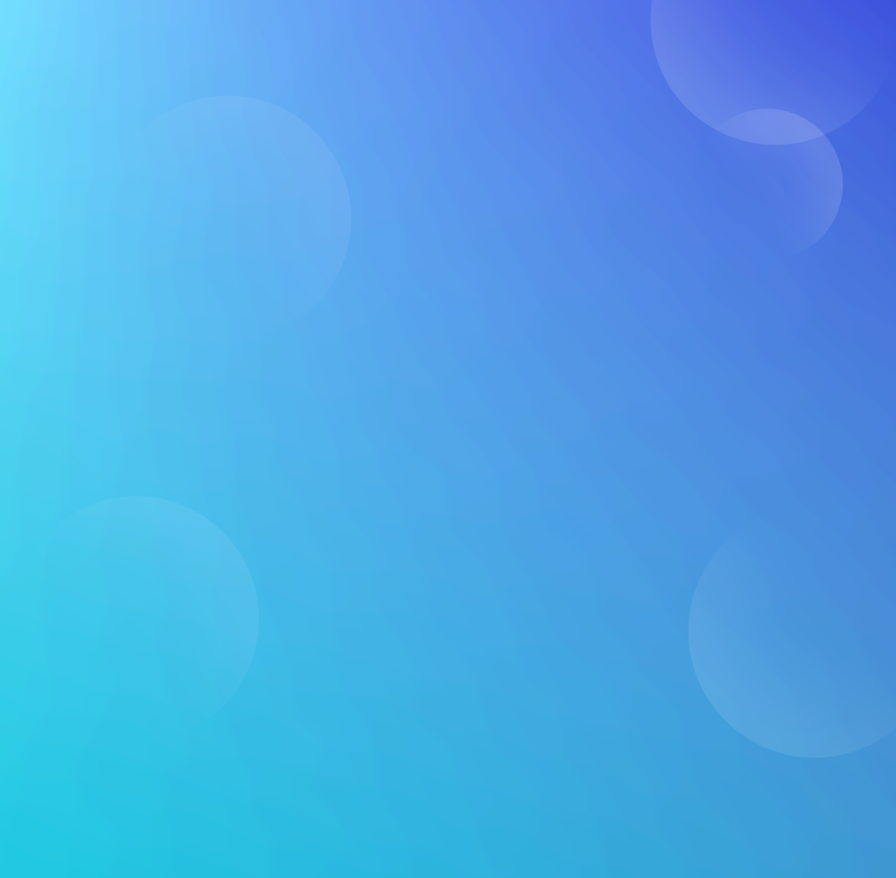
Give the GLSL for this background, as a Shadertoy shader.

```glsl
// Draws a soft cyan-to-indigo gradient with five translucent fading discs.

// Gradient colours: rows from bottom to top, columns from left to right
const vec3 BOTTOM_LEFT  = vec3(0.12, 0.79, 0.88);
const vec3 BOTTOM_MID   = vec3(0.175, 0.705, 0.868);
const vec3 BOTTOM_RIGHT = vec3(0.245, 0.59, 0.82);
const vec3 CENTER_LEFT  = vec3(0.30, 0.82, 0.94);
const vec3 CENTER_MID   = vec3(0.315, 0.652, 0.91);
const vec3 CENTER_RIGHT = vec3(0.285, 0.507, 0.855);
const vec3 TOP_LEFT     = vec3(0.45, 0.87, 1.0);
const vec3 TOP_MID      = vec3(0.37, 0.553, 0.94);
const vec3 TOP_RIGHT    = vec3(0.235, 0.325, 0.865);

// Discs: centre and radius in canvas heights, then glow angle and opacity
const int DISC_COUNT = 5;
const vec3 DISC_SHAPE[DISC_COUNT] = vec3[](
    vec3(0.260, 0.751, 0.140), vec3(0.883, 0.977, 0.142),
    vec3(0.874, 0.790, 0.086), vec3(0.155, 0.295, 0.140),
    vec3(0.928, 0.281, 0.144));
const vec2 DISC_GLOW[DISC_COUNT] = vec2[](
    vec2(0.72, 0.085), vec2(4.05, 0.14), vec2(0.58, 0.16),
    vec2(0.66, 0.085), vec2(3.95, 0.11));
const vec3 DISC_COLOR = vec3(0.93, 0.94, 1.0);
const float FADE_START = -0.5;
const float INNER_OPACITY = 0.55;

// Faint tonal bands with wandering borders
const float BAND_STEP = 0.016;
const float BAND_AMOUNT = 0.65;
const float BAND_SOFTNESS = 0.1;
const float WANDER_SCALE = 12.0;
const float WANDER_AMOUNT = 0.6;

// Smooth curve through three colours at t = 0, 0.5 and 1
vec3 blendThree(vec3 a, vec3 b, vec3 c, float t) {
    return a * (1.0 - t) * (1.0 - 2.0 * t)
         + b * 4.0 * t * (1.0 - t)
         + c * t * (2.0 * t - 1.0);
}

vec3 backdrop(vec2 uv) {
    vec3 bottom = blendThree(BOTTOM_LEFT, BOTTOM_MID, BOTTOM_RIGHT, uv.x);
    vec3 center = blendThree(CENTER_LEFT, CENTER_MID, CENTER_RIGHT, uv.x);
    vec3 top = blendThree(TOP_LEFT, TOP_MID, TOP_RIGHT, uv.x);
    return blendThree(bottom, center, top, uv.y);
}

// Gradient noise
vec2 hashGradient(vec2 cell) {
    float angle = 6.2832 * fract(sin(dot(cell, vec2(127.1, 311.7))) * 43758.5);
    return vec2(cos(angle), sin(angle));
}

float gradientNoise(vec2 p) {
    vec2 i = floor(p), f = fract(p);
    vec2 w = f * f * f * (f * (f * 6.0 - 15.0) + 10.0);
    vec2 e = vec2(1.0, 0.0);
    float low = mix(dot(hashGradient(i), f),
                    dot(hashGradient(i + e), f - e), w.x);
    float high = mix(dot(hashGradient(i + e.yx), f - e.yx),
                     dot(hashGradient(i + 1.0), f - 1.0), w.x);
    return mix(low, high, w.y);
}

// Gently terraced tones; the noise bends the band borders
vec3 addBands(vec3 color, vec2 p) {
    float wander = WANDER_AMOUNT * gradientNoise(p * WANDER_SCALE);
    vec3 level = color / BAND_STEP + wander;
    vec3 rise = smoothstep(0.5 - BAND_SOFTNESS, 0.5 + BAND_SOFTNESS, fract(level));
    return mix(color, (floor(level) + rise) * BAND_STEP, BAND_AMOUNT);
}

// Disc coverage, strongest at the rim facing the glow angle
float discAlpha(vec2 p, vec3 shape, vec2 glow, float edge) {
    vec2 offset = p - shape.xy;
    float radius = length(offset);
    float coverage = 1.0 - smoothstep(-edge, edge, radius - shape.z);
    float along = dot(offset, vec2(cos(glow.x), sin(glow.x))) / shape.z;
    float rim = mix(INNER_OPACITY, 1.0, smoothstep(0.2, 1.0, radius / shape.z));
    return coverage * rim * glow.y * smoothstep(FADE_START, 0.9, along);
}

void mainImage(out vec4 fragColor, in vec2 fragCoord) {
    vec2 uv = fragCoord / iResolution.xy;
    vec2 p = fragCoord / iResolution.y;
    float edge = 0.8 / iResolution.y;

    vec3 color = addBands(backdrop(uv), p);

    // Translucent discs
    for (int i = 0; i < DISC_COUNT; i++) {
        float alpha = discAlpha(p, DISC_SHAPE[i], DISC_GLOW[i], edge);
        color = mix(color, DISC_COLOR, alpha);
    }
    fragColor = vec4(clamp(color, 0.0, 1.0), 1.0);
}
```
